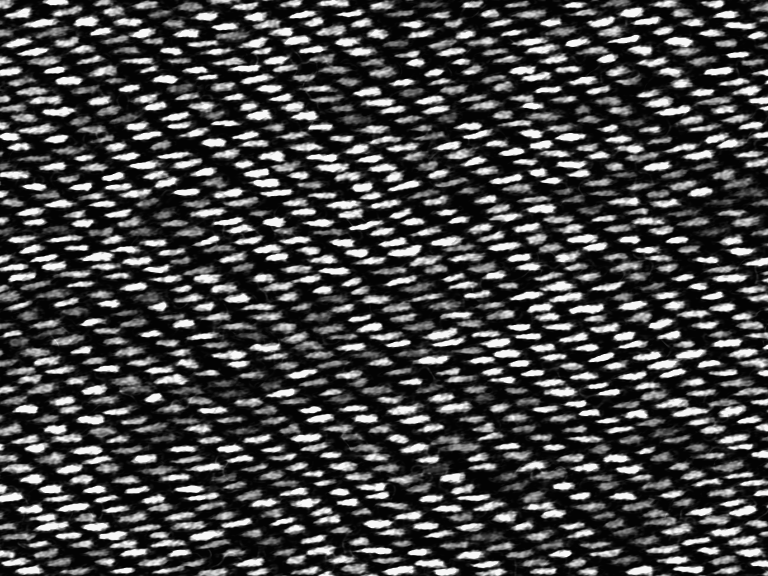
Reproduce this texture procedurally as a Shadertoy shader.

```glsl
const float ROWS = 61.0;          // weft rows down the canvas
const float STITCH_PERIOD = 5.0;  // stitch spacing along a row, in row heights
const float TWILL_STEP = 0.29;    // shift between rows, in stitch spacings
const vec3 SHADOW = vec3(0.012);
const vec3 THREAD = vec3(0.97);

vec2 hash2(vec2 p) {
    vec3 q = fract(p.xyx * vec3(0.1031, 0.1030, 0.0973));
    q += dot(q, q.yzx + 33.33);
    return fract((q.xx + q.yz) * q.zy);
}

vec2 gradientAt(vec2 cell) {
    float angle = 6.2832 * hash2(cell).x;
    return vec2(cos(angle), sin(angle));
}

// Gradient noise, roughly -0.7 to 0.7
float gradientNoise(vec2 p) {
    vec2 i = floor(p), f = p - i;
    vec2 w = f * f * f * (f * (f * 6.0 - 15.0) + 10.0);
    vec2 e = vec2(0.0, 1.0);
    float a = dot(gradientAt(i), f);
    float b = dot(gradientAt(i + e.yx), f - e.yx);
    float c = dot(gradientAt(i + e.xy), f - e.xy);
    float d = dot(gradientAt(i + e.yy), f - e.yy);
    return mix(mix(a, b, w.x), mix(c, d, w.x), w.y);
}

// Tapered, tilted lens: 1 on its axis, 0 at its rim, negative outside
float stitchProfile(vec2 p, vec2 halfSize, float tilt) {
    p.y -= tilt * p.x;
    vec2 q = p / halfSize;
    q.y /= 1.0 + 0.3 * clamp(q.x, -1.0, 1.0);
    float ends = abs(q.x);
    return 1.0 - ends * ends * ends - q.y * q.y;
}

// Brightness of one stitch: soft core, and lint clinging around it
float stitchShade(float profile, float fray, float gain) {
    float core = smoothstep(-0.35, 1.1, profile + 0.6 * fray);
    float halo = smoothstep(-2.2, 0.4, profile) * max(0.15 + fray, 0.0);
    return gain * pow(core, 1.35) + 0.3 * halo;
}

// Brightest of the stitches around p, which is in row heights
float weave(vec2 p, float fray, float wear) {
    float shade = 0.0;
    float row0 = floor(p.y);
    for (int j = -1; j <= 1; j++) {
        float row = row0 + float(j);
        float shift = row * TWILL_STEP;
        float column0 = floor(p.x / STITCH_PERIOD + shift);
        float rowGain = 0.25 * (hash2(vec2(row, 71.0)).x - 0.5);
        for (int i = -1; i <= 1; i++) {
            float column = column0 + float(i);
            vec2 id = vec2(column, row) + 200.0;
            vec2 jitter = hash2(id) - 0.5;
            vec2 size = hash2(id + 37.0);
            vec2 look = hash2(id + 91.0);
            vec2 center = vec2((column + 0.5 - shift) * STITCH_PERIOD, row + 0.5);
            center += jitter * vec2(0.9, 0.25);
            vec2 halfSize = vec2(mix(1.2, 1.9, size.x), mix(0.34, 0.52, size.y));
            float profile = stitchProfile(p - center, halfSize, mix(0.03, 0.17, look.y));
            float gain = mix(0.45, 1.45, look.x) + rowGain + wear;
            shade = max(shade, stitchShade(profile, fray, max(gain, 0.25)));
        }
    }
    return shade;
}

// Thin stray fibres, drawn along the zero lines of noise
float strayFibres(vec2 p) {
    float line = 1.0 - smoothstep(0.0, 0.12, abs(gradientNoise(p * 0.55 + 17.0)));
    float patches = smoothstep(0.0, 0.5, gradientNoise(p * 0.23 + 53.0));
    return line * patches;
}

void mainImage(out vec4 fragColor, in vec2 fragCoord) {
    vec2 uv = fragCoord / iResolution.y;
    vec2 p = uv * ROWS;

    // Slow drift of the threads, then a small wobble
    vec2 drift = vec2(gradientNoise(uv * 4.0 + 5.0), gradientNoise(uv * 4.0 + 31.0));
    vec2 wobble = vec2(gradientNoise(p * 0.5 + 9.0), gradientNoise(p * 0.5 + 43.0));
    vec2 threadPos = p + drift * vec2(1.2, 0.8) + wobble * vec2(0.4, 0.2);

    // Fibres along the stitches: uneven bulk, then fine strands
    vec2 along = vec2(p.x, p.y - 0.12 * p.x);
    float fray = 0.8 * gradientNoise(along * vec2(0.9, 1.5) + 11.0)
               + 0.6 * gradientNoise(along * vec2(2.0, 3.6) + 67.0);

    // Broad worn and dark patches
    float wear = 0.4 * gradientNoise(uv * 3.5 + 23.0) + 0.3 * gradientNoise(uv * 9.0 + 3.0);

    float shade = weave(threadPos, fray, wear);
    shade += 0.2 * strayFibres(p) * max(0.5 + fray, 0.0);
    fragColor = vec4(mix(SHADOW, THREAD, clamp(shade, 0.0, 1.0)), 1.0);
}
```
